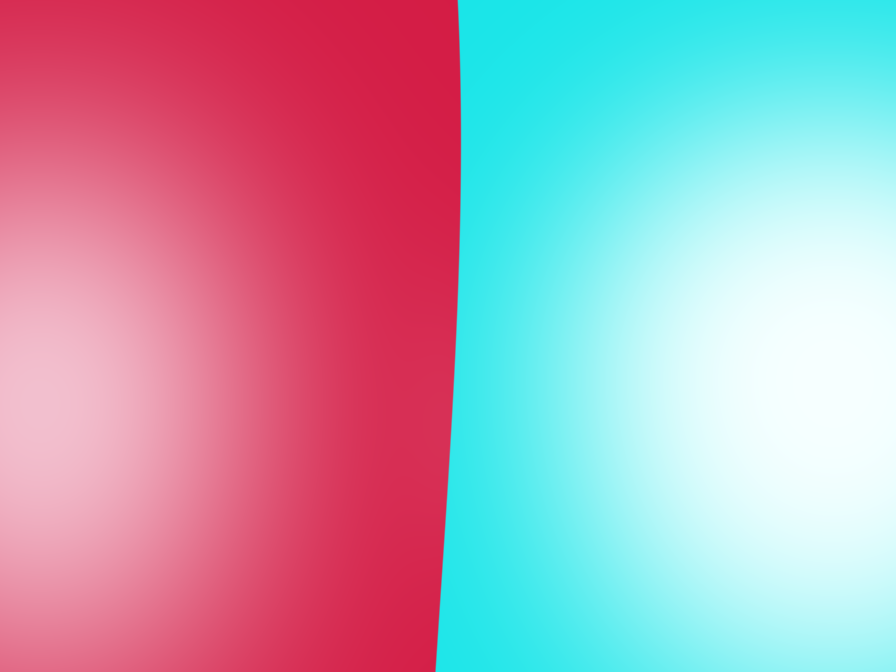
Write a Shadertoy shader that draws this background.

```glsl
// Two colour fields, crimson and cyan, split by a gently bowed vertical edge.
// Each field holds a soft elliptical glow with its own falloff; the edge is a
// cubic curve x(y), smoothed over about one pixel. Lengths are canvas heights.

const vec3 CRIMSON    = vec3(0.830, 0.110, 0.270);
const vec3 PALE_ROSE  = vec3(0.950, 0.750, 0.808);
const vec3 CYAN       = vec3(0.100, 0.898, 0.910);
const vec3 ICE_WHITE  = vec3(0.965, 1.000, 1.000);

// Glow radii: x = sideways, y = upwards, z = downwards
const vec2  ROSE_CENTRE  = vec2(0.06, 0.40);
const vec3  ROSE_RADII   = vec3(0.35, 0.415, 0.46);
const float ROSE_FALLOFF = 2.2;

const vec2  ICE_CENTRE   = vec2(1.24, 0.435);
const vec3  ICE_RADII    = vec3(0.44, 0.435, 0.52);
const float ICE_FALLOFF  = 3.0;

// Faint lightening of the crimson beside the edge
const vec2  SHEEN_CENTRE   = vec2(0.68, 0.36);
const vec3  SHEEN_RADII    = vec3(0.09, 0.25, 0.22);
const float SHEEN_STRENGTH = 0.09;

// Edge: its rightmost point, then the bend below and above it
const vec2  EDGE_PEAK  = vec2(0.686, 0.79);
const float EDGE_BEND  = 0.10;
const float EDGE_RELAX = 0.0495;

// Elliptical glow, 1 at the centre, with separate upper and lower radii
float glow(vec2 p, vec2 centre, vec3 radii, float falloff) {
    vec2 d = p - centre;
    float vertical = d.y > 0.0 ? radii.y : radii.z;
    float reach = length(d / vec2(radii.x, vertical));
    return exp(-pow(reach, falloff));
}

// Horizontal place of the dividing edge at height y
float edgeX(float y) {
    float t = EDGE_PEAK.y - y;
    return EDGE_PEAK.x - EDGE_BEND * t * t + EDGE_RELAX * t * t * t;
}

void mainImage(out vec4 fragColor, in vec2 fragCoord) {
    vec2 p = fragCoord / iResolution.y;
    float pixel = 1.0 / iResolution.y;

    // Left field
    float rose = glow(p, ROSE_CENTRE, ROSE_RADII, ROSE_FALLOFF);
    rose += SHEEN_STRENGTH * glow(p, SHEEN_CENTRE, SHEEN_RADII, 2.0);
    vec3 left = mix(CRIMSON, PALE_ROSE, min(rose, 1.0));

    // Right field
    float ice = glow(p, ICE_CENTRE, ICE_RADII, ICE_FALLOFF);
    vec3 right = mix(CYAN, ICE_WHITE, ice);

    // Join along the curved edge
    float side = smoothstep(-pixel, pixel, p.x - edgeX(p.y));
    fragColor = vec4(mix(left, right, side), 1.0);
}
```
